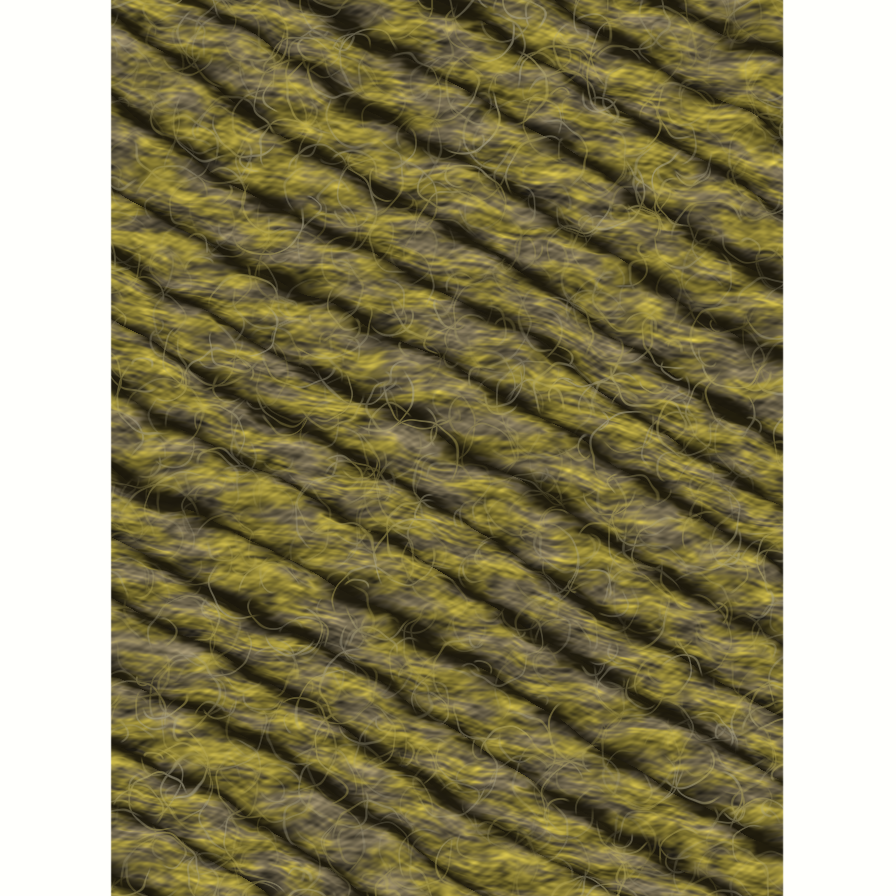
Write a WebGL 1 fragment shader that draws this texture.

```glsl
precision highp float;
// A panel of heathered olive wool between white side margins. Twisted strands
// slope down to the right; stretched gradient noise gives the fibres, and
// scattered thin arcs give the loose hairs lying on top.

uniform vec2 u_resolution;

vec2 hash2(vec2 p) {
  p = vec2(dot(p, vec2(127.1, 311.7)), dot(p, vec2(269.5, 183.3)));
  return fract(sin(p) * 43758.54);
}

float gradDot(vec2 cell, vec2 corner, vec2 f) {
  return dot(hash2(cell + corner) * 2.0 - 1.0, f - corner);
}

float noise(vec2 p) {
  vec2 i = floor(p), f = fract(p);
  vec2 w = f * f * f * (f * (f * 6.0 - 15.0) + 10.0);
  return mix(mix(gradDot(i, vec2(0, 0), f), gradDot(i, vec2(1, 0), f), w.x),
             mix(gradDot(i, vec2(0, 1), f), gradDot(i, vec2(1, 1), f), w.x), w.y);
}

vec2 rotate(vec2 p, float a) {
  return vec2(cos(a) * p.x + sin(a) * p.y, cos(a) * p.y - sin(a) * p.x);
}

// Coverage of curled hairs: one random arc per cell, in several layers
float hairs(vec2 p, float px) {
  float cover = 0.0;
  p += 0.008 * vec2(noise(p * 38.0), noise(p * 38.0 + 57.0));
  for (int layer = 0; layer < 4; layer++) {
    vec2 shift = vec2(float(layer) * 17.3, float(layer) * 9.7);
    vec2 g = p / 0.055 + shift;
    for (int k = 0; k < 9; k++) {
      vec2 cell = floor(g) + vec2(mod(float(k), 3.0), floor(float(k) / 3.0)) - 1.0;
      vec2 rnd = hash2(cell + 3.7);
      vec2 d = (g - cell - hash2(cell)) * 0.055;
      float radius = mix(0.008, 0.048, rnd.x);
      float turn = 6.283 * rnd.y;
      float arc = smoothstep(0.1, 0.5, dot(d, vec2(cos(turn), sin(turn))) / (length(d) + 0.0001));
      float line = 1.0 - smoothstep(0.0003, 0.0008 + px, abs(length(d) - radius));
      cover = max(cover, line * arc * mix(0.3, 1.0, fract(rnd.x * 7.0 + rnd.y)));
    }
  }
  return cover;
}

void main() {
  vec2 p = gl_FragCoord.xy / u_resolution;
  float px = 1.0 / min(u_resolution.x, u_resolution.y);

  // Strand frame: x along the yarn, y across it, gently wavering
  vec2 yarn = rotate(p, -0.54);
  float across = yarn.y / 0.069 + 0.55 * noise(yarn * vec2(2.5, 5.0) + 4.0)
               + 0.2 * noise(yarn * vec2(13.0, 16.0));
  float strand = floor(across);
  float f = fract(across) - 0.5;
  vec2 seed = hash2(vec2(strand, 5.0));

  // Plies wind round each strand at a slant
  float slip = 0.5 * noise(vec2(yarn.x * 7.0, strand * 3.7));
  float ply = 0.5 + 0.5 * cos(6.283 * (yarn.x / 0.09 - 1.4 * f + seed.x + slip));

  // Fibres follow the twist, coarse tufts plus fine threads
  vec2 q = rotate(vec2(yarn.x, f * 0.069), 0.36) + seed * 7.0;
  q.y += 0.006 * noise(q * 24.0);
  float tuft = noise(q * vec2(22.0, 75.0));
  float fibre = noise(q * vec2(38.0, 190.0)) + 0.6 * noise(q.yx * vec2(260.0, 85.0) + 31.0);
  float cross = noise(rotate(p, 0.5) * vec2(50.0, 210.0));

  // Heathered wool: gold and grey fibres blended, lit from above
  float gold = smoothstep(-0.35, 0.3, noise(q * vec2(16.0, 50.0) + 11.0)
             + 0.5 * noise(p * 9.0) + 0.5 * fibre);
  vec3 wool = mix(vec3(0.45, 0.41, 0.31), vec3(0.55, 0.50, 0.20), gold);
  float light = 0.84 + 0.26 * ply + 0.3 * f - 0.7 * f * f;
  light += 0.42 * tuft + 0.5 * fibre + 0.35 * cross;
  vec3 color = wool * max(light, 0.25);

  // Ragged dark gaps open and close between strands
  float opening = noise(vec2(yarn.x * 6.0, floor(across + 0.5) * 5.3));
  float edge = abs(f) + 0.16 * opening + 0.14 * fibre + 0.12 * tuft - 0.07 * ply;
  float gap = smoothstep(0.27, 0.47, edge);
  color = mix(color, vec3(0.10, 0.085, 0.04), 0.93 * gap);

  // Loose pale hairs, some grey and some yellow
  vec3 hairColor = mix(vec3(0.66, 0.64, 0.54), vec3(0.70, 0.65, 0.34),
                       smoothstep(-0.2, 0.2, noise(p * 20.0 + 8.0)));
  float fuzz = 0.45 + 0.5 * noise(p * 8.0 + 21.0);
  color = mix(color, hairColor, hairs(p, px) * fuzz);

  // White margins left and right
  float panel = smoothstep(-px, px, 0.375 - abs(p.x - 0.499));
  gl_FragColor = vec4(mix(vec3(1.0, 1.0, 0.99), color, panel), 1.0);
}
```
